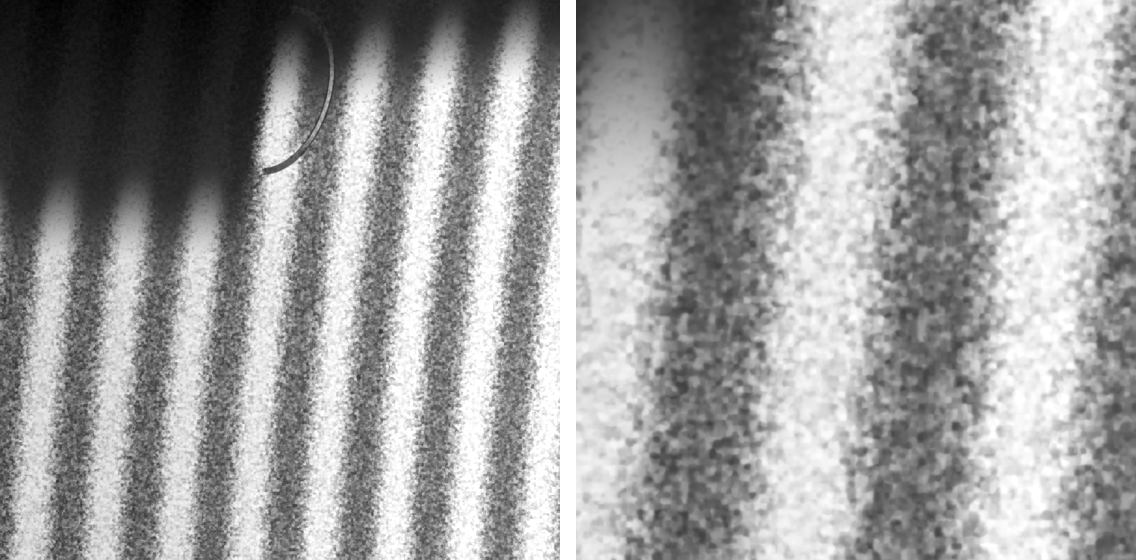
Left, the full canvas; right, a detail of the centre.
Give the GLSL for this pattern, as a WebGL 1 fragment shader.

```glsl
precision highp float;
// Grainy monochrome interference fringes: eight leaning, slightly curved bands
// that fade into a stepped shadow, crossed by a curved fibre and two specks.
// Cosine bands are roughened by smooth cellular noise; the fibre is a sheared ellipse.
uniform vec2 u_resolution;

vec3 hash3(vec2 p) {
  vec3 k = vec3(dot(p, vec2(127.1, 311.7)), dot(p, vec2(269.5, 183.3)), dot(p, vec2(113.5, 71.9)));
  return fract(sin(k) * 43758.5);
}

// Blends the random levels of nearby scattered grains.
float cellGrain(vec2 p) {
  vec2 cell = floor(p);
  vec2 local = p - cell;
  float total = 0.0;
  float weights = 0.0001;
  for (int j = -1; j <= 1; j++) {
    for (int i = -1; i <= 1; i++) {
      vec2 offset = vec2(float(i), float(j));
      vec3 h = hash3(cell + offset);
      vec2 d = offset + 0.2 + 0.6 * h.xy - local;
      float w = exp(-5.0 * dot(d, d));
      total += w * h.z;
      weights += w;
    }
  }
  return total / weights;
}

// Fibre space: length 1 lies on the ellipse.
vec2 fibreSpace(vec2 p) {
  float v = (0.839 - p.y) / 0.145;
  return vec2((p.x - 0.521 + 0.026 * (1.0 + v)) / 0.0944, v);
}

float fringe(vec2 p, float grain) {
  float lean = 0.055 * p.y + 0.053 * p.y * p.y;
  float wave = 0.5 + 0.5 * cos(6.28318 * (p.x - 0.052 - lean) / 0.1295);
  return smoothstep(0.0, 1.0, wave + 0.5 * grain);
}

// Illumination: the shadow edge steps upward right of the centre.
float lighting(vec2 p, float band, float grain) {
  float side = smoothstep(0.41, 0.5, p.x + 0.02 * grain);
  float edge = mix(0.57, 0.82 + 0.13 * (p.x - 0.45), side) + 0.05 * band;
  return 1.0 - smoothstep(edge - 0.09, edge + 0.09, p.y + 0.05 * grain);
}

void main() {
  vec2 p = gl_FragCoord.xy / u_resolution;
  float pixel = 1.0 / u_resolution.y;
  float grain = 0.6 * cellGrain(p * 190.0) + 0.4 * cellGrain(p * 300.0 + 37.0) - 0.5;

  // The fibre bends the fringe just inside its curve.
  vec2 q = fibreSpace(p);
  float ring = length(q);
  vec2 bent = p + vec2(0.02 * (1.0 - smoothstep(0.8, 1.0, ring)), 0.0);

  // Bands and gaps, brighter toward the right
  float band = fringe(bent, grain);
  float lit = lighting(p, band, grain);
  float bright = mix(0.84, 0.99, smoothstep(0.1, 0.9, p.x));
  float gap = mix(0.37, 0.5, p.x);
  float shade = mix(gap, bright, band) + grain * mix(0.4, 0.2, band);

  // Faint bands survive in the shadow
  float dark = 0.02 + 0.43 * (1.0 - p.y) + 0.12 * smoothstep(0.35, 0.75, p.x);
  dark += 0.035 * band + 0.05 * grain;
  shade = mix(dark, shade, lit);

  // Fibre: dark outline with a pale core along its middle
  vec2 slope = vec2(q.x * 10.6, -1.9 * q.x - 6.9 * q.y);
  float d = abs((ring - 1.0) * ring / max(length(slope), 0.001));
  float onSide = smoothstep(-0.02, 0.05, q.x);
  float outline = onSide * (1.0 - smoothstep(0.006 - pixel, 0.006 + pixel, d));
  float core = onSide * (1.0 - smoothstep(0.0035 - pixel, 0.0035 + pixel, d));
  core *= smoothstep(-0.75, 0.1, q.y) * (1.0 - smoothstep(0.5, 0.85, q.y));
  shade = mix(shade, 0.17 + 0.1 * grain, 0.75 * outline);
  shade = mix(shade, 0.64 + 0.3 * grain, core);

  // Dust specks
  for (int i = 0; i < 2; i++) {
    vec2 centre = vec2(0.681, 0.408) - float(i) * vec2(0.04, 0.082);
    float speck = length((p - centre) * vec2(1.2, 0.9)) + 0.004 * grain;
    shade = mix(shade, 0.18, 0.8 * (1.0 - smoothstep(0.003, 0.007, speck)));
  }

  gl_FragColor = vec4(vec3(clamp(shade, 0.0, 1.0)), 1.0);
}
```
